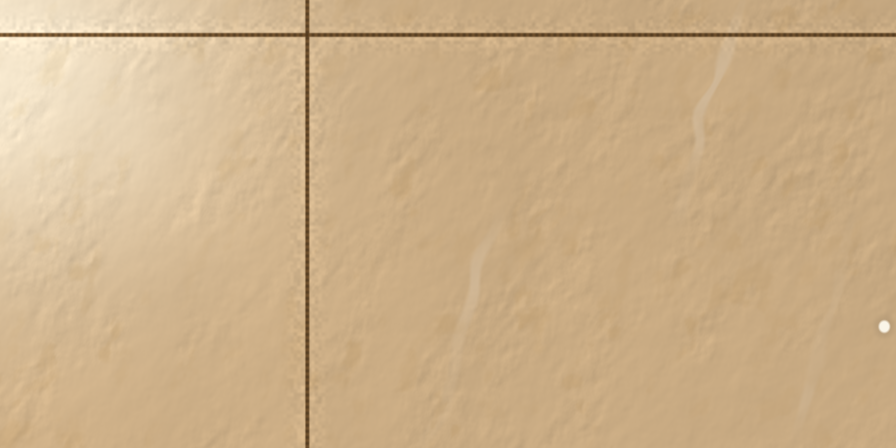
This texture is drawn by a WebGL 2 fragment shader. Its source:

```glsl
#version 300 es
precision highp float;
// Polished beige stone tiles with thin dark joints, faint veins and a soft corner light.
uniform vec2 u_resolution;
out vec4 fragColor;

#define TILE_SIZE 1.40
#define JOINT_CROSS vec2(0.686, 0.922)
#define JOINT_HALF 0.0043
#define BEAD_PITCH 0.0135
#define GLOW_CENTER vec2(-0.04, 0.87)
#define GLOW_SIZE vec2(0.54, 0.47)
#define MOTTLE 0.045
#define RELIEF 0.11
#define VEIN_SLANT 0.29
#define GLINT_CENTER vec2(1.974, 0.271)

const vec3 STONE = vec3(0.785, 0.668, 0.512);
const vec3 OCHRE = vec3(0.735, 0.600, 0.410);
const vec3 VEIN  = vec3(0.835, 0.755, 0.650);
const vec3 LIGHT = vec3(0.955, 0.900, 0.800);
const vec3 JOINT = vec3(0.350, 0.245, 0.125);

float hash(vec2 p) {
  vec3 q = fract(vec3(p.xyx) * 0.1031);
  q += dot(q, q.yzx + 33.33);
  return fract((q.x + q.y) * q.z);
}

float noise(vec2 p) {
  vec2 i = floor(p), f = fract(p);
  f = f * f * (3.0 - 2.0 * f);
  return mix(mix(hash(i), hash(i + vec2(1, 0)), f.x),
             mix(hash(i + vec2(0, 1)), hash(i + vec2(1, 1)), f.x), f.y);
}

float fbm(vec2 p) {
  float sum = 0.0, weight = 0.5;
  for (int i = 0; i < 4; i++) {
    sum += weight * noise(p);
    p = mat2(1.6, 1.2, -1.2, 1.6) * p + 17.0;
    weight *= 0.5;
  }
  return sum;
}

// Pale slanted streaks, broken into patches by noise
float veins(vec2 p) {
  float sum = 0.0;
  for (int i = 0; i < 3; i++) {
    float k = float(i);
    float middle = fract(0.27 + 0.49 * k);
    float path = 0.955 + 0.4 * k + VEIN_SLANT * p.y + 0.03 * (noise(vec2(p.y * 12.0, k)) - 0.5);
    float width = 0.006 + 0.012 * noise(vec2(p.y * 16.0, k + 7.0));
    float span = smoothstep(0.30, 0.06, abs(p.y - middle));
    float line = smoothstep(1.5, 0.5, abs(p.x - path) / width);
    float patchy = smoothstep(0.15, 0.75, noise(vec2(p.y * 10.0, k + 3.0)));
    sum += line * span * (0.25 + 0.75 * patchy);
  }
  return sum;
}

vec3 stone(vec2 p, vec2 tile) {
  vec2 q = p + 5.0 * tile + 20.0;
  vec2 grain = vec2(q.x - 0.3 * q.y, q.y * 0.75);
  float cloud = fbm(grain * 6.0);

  // Fine chipped relief gathers in patches and leaves smooth areas between
  float rough = smoothstep(0.35, 0.65, fbm(grain * 9.0 + 70.0));
  vec2 fine = grain * 34.0;
  float relief = fbm(fine) - fbm(fine + vec2(0.30, -0.20));
  relief *= 0.55 + 1.1 * rough;
  float stain = smoothstep(0.54, 0.74, fbm(grain * 22.0 + 40.0)) * (0.4 + 0.6 * rough);

  vec3 color = STONE * (1.0 + MOTTLE * (cloud - 0.46) + RELIEF * relief);
  color *= 1.0 + 0.012 * (hash(tile + 9.0) - 0.5);
  color = mix(color, OCHRE, 0.35 * stain);
  return mix(color, VEIN, 0.55 * veins(p));
}

void main() {
  vec2 p = gl_FragCoord.xy / u_resolution.y;
  float pixel = 1.0 / u_resolution.y;

  // Tile grid: distance to the nearest joint on each axis
  vec2 cell = (p - JOINT_CROSS) / TILE_SIZE;
  vec2 gap = abs(fract(cell + 0.5) - 0.5) * TILE_SIZE;
  vec3 color = stone(p, floor(cell));

  // Reflected light in the upper left, with a slow fall to the right
  vec2 g = (p - GLOW_CENTER) / GLOW_SIZE;
  float glow = exp(-dot(g, g)) * (0.92 + 0.16 * fbm(p * 6.0 + 11.0));
  color *= 1.015 - 0.013 * p.x;
  color = mix(color, color * LIGHT / STONE, clamp(glow, 0.0, 1.0));

  // Fine speckled rim beside the joints
  float near = min(gap.x, gap.y);
  float rim = smoothstep(0.065, 0.010, near);
  float speckle = noise(p / BEAD_PITCH * 1.7 + 60.0) - 0.45;
  color *= 1.0 + rim * 0.11 * speckle + 0.03 * smoothstep(0.020, 0.008, near);

  // Soft-edged dark joints with a faint bead along their length
  vec2 bead = 0.5 + 0.5 * sin(6.2832 * p.yx / BEAD_PITCH);
  float blur = 0.0016 + 0.5 * pixel;
  vec2 cover = 1.0 - smoothstep(JOINT_HALF - blur, JOINT_HALF + blur, gap);
  for (int axis = 0; axis < 2; axis++) {
    vec3 groove = JOINT * (0.88 + 0.28 * bead[axis]) * (1.0 + 0.2 * glow);
    color = mix(color, groove, 0.95 * cover[axis]);
  }

  // Small bright glint near the right edge
  float spot = length((p - GLINT_CENTER) * vec2(1.1, 1.0));
  color *= 1.0 - 0.06 * smoothstep(0.035, 0.014, spot);
  color = mix(color, vec3(0.98, 0.96, 0.91), 1.0 - smoothstep(0.012 - pixel, 0.015 + pixel, spot));

  fragColor = vec4(clamp(color, 0.0, 1.0), 1.0);
}
```
